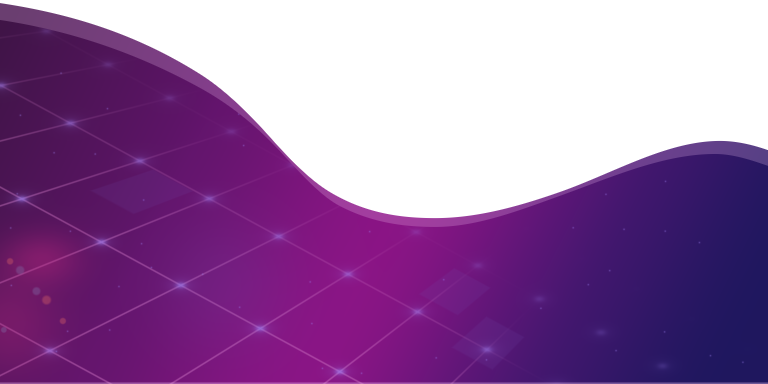
Write a WebGL 1 fragment shader that draws this background.

```glsl
precision highp float;
// Violet wave with a pale rim under white, crossed by a glowing perspective grid.
uniform vec2 u_resolution;

// Fill gradient, from left to right
const vec3 PLUM = vec3(0.25, 0.08, 0.28);
const vec3 PURPLE = vec3(0.38, 0.08, 0.42);
const vec3 MAGENTA = vec3(0.54, 0.08, 0.52);
const vec3 VIOLET = vec3(0.28, 0.09, 0.44);
const vec3 NAVY = vec3(0.12, 0.09, 0.37);
const float GRADIENT_TILT = 0.5;

// Accents
const vec3 RIM_TINT = vec3(1.0, 0.82, 1.0);
const vec3 LINE_TINT = vec3(0.85, 0.50, 0.80);
const vec3 NODE_TINT = vec3(0.62, 0.50, 0.95);
const vec3 TILE_TINT = vec3(0.45, 0.32, 0.70);
const vec3 PINK_GLOW = vec3(0.75, 0.15, 0.50);
const vec3 BOKEH_WARM = vec3(0.85, 0.38, 0.40);
const vec3 BOKEH_COOL = vec3(0.50, 0.42, 0.65);
const float RIM_OPACITY = 0.22;
const float LINE_WIDTH = 0.0016;

// Grid plane: origin, step along a row, step across rows, foreshortening
const vec2 GRID_ORIGIN = vec2(0.057, 0.482);
const vec2 GRID_ROW = vec2(0.207, -0.1125);
const vec2 GRID_ACROSS = vec2(0.360, 0.183);
const float GRID_DEPTH = 0.145;

float hash(vec2 p) {
  return fract(sin(dot(p, vec2(127.1, 311.7))) * 43758.5);
}

float cross2(vec2 a, vec2 b) {
  return a.x * b.y - a.y * b.x;
}

float glow(vec2 d, float radius) {
  return exp(-dot(d, d) / (radius * radius));
}

// Cubic between two knots given as (x, height, slope)
float span(float x, vec3 a, vec3 b) {
  float w = b.x - a.x;
  float t = clamp((x - a.x) / w, 0.0, 1.0);
  float s = 1.0 - t;
  return s * s * ((1.0 + 2.0 * t) * a.y + t * w * a.z)
       + t * t * ((1.0 + 2.0 * s) * b.y - s * w * b.z);
}

float outerWave(float x) {
  vec3 fall = vec3(0.521, 0.807, -0.63), steep = vec3(0.703, 0.643, -1.12);
  vec3 ease = vec3(0.859, 0.500, -0.60), trough = vec3(1.133, 0.432, 0.0);
  vec3 rise = vec3(1.458, 0.500, 0.35), crest = vec3(1.875, 0.633, 0.0);
  if (x < fall.x) return span(x, vec3(0.0, 0.992, -0.15), fall);
  if (x < steep.x) return span(x, fall, steep);
  if (x < ease.x) return span(x, steep, ease);
  if (x < trough.x) return span(x, ease, trough);
  if (x < rise.x) return span(x, trough, rise);
  if (x < crest.x) return span(x, rise, crest);
  return span(x, crest, vec3(2.0, 0.609, -0.35));
}

float innerWave(float x) {
  vec3 fall = vec3(0.521, 0.771, -0.55), steep = vec3(0.703, 0.633, -1.0);
  vec3 ease = vec3(0.885, 0.4635, -0.52), trough = vec3(1.133, 0.409, 0.0);
  vec3 rise = vec3(1.458, 0.490, 0.36), crest = vec3(1.862, 0.599, 0.0);
  if (x < fall.x) return span(x, vec3(0.0, 0.948, -0.15), fall);
  if (x < steep.x) return span(x, fall, steep);
  if (x < ease.x) return span(x, steep, ease);
  if (x < trough.x) return span(x, ease, trough);
  if (x < rise.x) return span(x, trough, rise);
  if (x < crest.x) return span(x, rise, crest);
  return span(x, crest, vec3(2.0, 0.568, -0.35));
}

// Coverage below a wave, softened over about one pixel
float below(float height, float nextHeight, float y, float px) {
  float slope = (nextHeight - height) / 0.002;
  return clamp((height - y) / (px * sqrt(1.0 + slope * slope)) + 0.5, 0.0, 1.0);
}

vec3 fillColor(vec2 p) {
  float t = p.x + GRADIENT_TILT * (1.0 - p.y);
  vec3 c = mix(PLUM, PURPLE, clamp((t - 0.05) / 0.65, 0.0, 1.0));
  c = mix(c, MAGENTA, smoothstep(0.6, 1.32, t));
  c = mix(c, VIOLET, smoothstep(1.3, 1.95, t));
  return mix(c, NAVY, smoothstep(1.75, 2.4, t));
}

float tile(vec2 uv, vec2 center) {
  vec2 d = abs(uv - center);
  return 1.0 - smoothstep(0.27, 0.30, max(d.x, d.y));
}

vec3 addGrid(vec3 c, vec2 p, float px) {
  // Invert the perspective to reach grid coordinates
  vec2 d = p - GRID_ORIGIN, across = GRID_ACROSS - GRID_DEPTH * p;
  float area = cross2(GRID_ROW, across);
  vec2 uv = vec2(cross2(d, across), cross2(GRID_ROW, d)) / area;
  float depth = 1.0 + GRID_DEPTH * uv.y;
  float fade = (1.0 - smoothstep(-0.3, 3.2, uv.y)) * (1.0 - smoothstep(1.1, 1.55, p.x));

  float tiles = tile(uv, vec2(0.5, 0.7)) + tile(uv, vec2(4.1, 1.5)) + tile(uv, vec2(4.95, 1.1));
  c = mix(c, TILE_TINT, 0.13 * tiles);

  // Lines, with distances brought back to canvas units
  vec2 cell = floor(uv + 0.5);
  vec2 gap = abs(uv - cell) * abs(area / depth) / vec2(length(across), length(GRID_ROW));
  vec2 line = 1.0 - smoothstep(vec2(0.0), vec2(LINE_WIDTH + px), gap);
  c = mix(c, LINE_TINT, 0.42 * fade * fade * max(line.x, line.y));

  // Flattened glows on the crossings
  vec2 node = (GRID_ORIGIN + GRID_ROW * cell.x + GRID_ACROSS * cell.y) / (1.0 + GRID_DEPTH * cell.y);
  vec2 q = (p - node) * vec2(1.0, 1.7);
  float nodeFade = 1.0 - smoothstep(0.0, 3.2, cell.y);
  return mix(c, NODE_TINT, nodeFade * (0.5 * glow(q, 0.013) + 0.15 * glow(q, 0.035)));
}

vec3 addLights(vec3 c, vec2 p) {
  c = mix(c, PINK_GLOW, 0.40 * glow((p - vec2(0.11, 0.325)) * vec2(1.0, 1.5), 0.10));
  c = mix(c, PINK_GLOW, 0.32 * glow(p - vec2(0.02, 0.16), 0.14));
  c = mix(c, TILE_TINT, 0.16 * glow(p - vec2(0.58, 0.26), 0.18));
  // Bokeh discs near the left edge
  for (int i = 0; i < 6; i++) {
    float k = float(i);
    vec2 center = vec2(0.01 + 0.18 * fract(k * 0.618), 0.12 + 0.21 * fract(k * 0.37 + 0.1));
    float radius = 0.009 + 0.008 * hash(vec2(k, 3.0));
    float disc = 1.0 - smoothstep(0.5 * radius, radius, length(p - center));
    c = mix(c, mix(BOKEH_COOL, BOKEH_WARM, mod(k, 2.0)), 0.38 * disc);
  }
  // Sparse dust
  vec2 id = floor(p * 9.0);
  vec2 offset = fract(p * 9.0) - 0.2 - 0.6 * vec2(hash(id), hash(id + 7.0));
  return mix(c, NODE_TINT, 0.35 * step(0.6, hash(id + 19.0)) * glow(offset, 0.022));
}

void main() {
  vec2 p = gl_FragCoord.xy / u_resolution * vec2(2.0, 1.0);
  float px = 1.0 / u_resolution.y;
  float body = below(innerWave(p.x), innerWave(p.x + 0.002), p.y, px);
  float whole = below(outerWave(p.x), outerWave(p.x + 0.002), p.y, px);

  vec3 fill = fillColor(p);
  vec3 inside = addLights(addGrid(fill, p, px), p);
  vec3 color = mix(mix(fill, RIM_TINT, RIM_OPACITY), inside, body);
  color = mix(color, RIM_TINT, 0.35 * (1.0 - smoothstep(0.002, 0.006, p.y)));
  gl_FragColor = vec4(mix(vec3(1.0), color, whole), 1.0);
}
```
